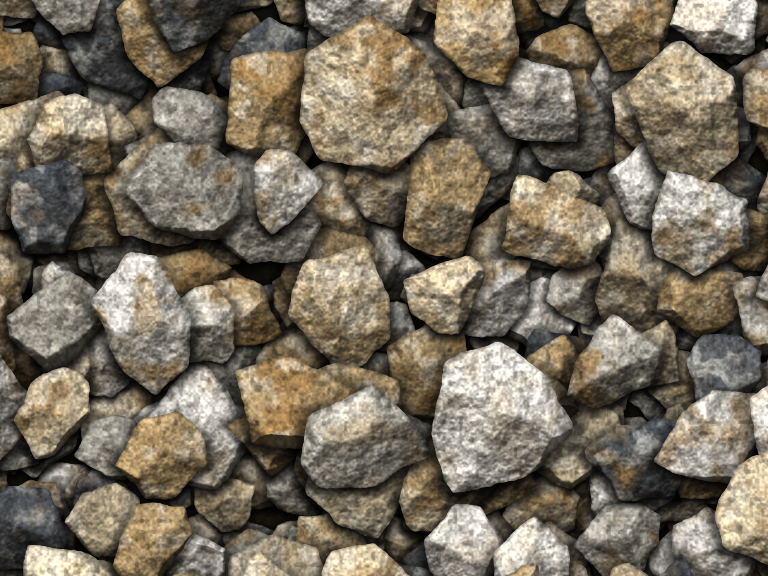
Reproduce this texture procedurally as a WebGL 2 fragment shader.

```glsl
#version 300 es
precision highp float;
// Heap of broken, faceted gravel in tan, ochre, grey and slate with dark gaps.

uniform vec2 u_resolution;
out vec4 fragColor;

const float TAU = 6.28319;
const int SIDES = 7;
const int CROWNS = 4;
const int LAYERS = 5;
const float FACET_SHARPNESS = 42.0;
const float CORNER_SHARPNESS = 40.0;

struct Stone {
    float edge;   // signed distance to the outline, in stone radii
    vec3 normal;
};

vec3 hash(vec2 p) {
    vec3 q = fract(p.xyx * vec3(0.1031, 0.1030, 0.0973));
    q += dot(q, q.yxz + 33.33);
    return fract((q.xxy + q.yzz) * q.zyx);
}

float noise(vec2 p) {
    vec2 i = floor(p), f = fract(p);
    f = f * f * (3.0 - 2.0 * f);
    float low = mix(hash(i).x, hash(i + vec2(1, 0)).x, f.x);
    float high = mix(hash(i + vec2(0, 1)).x, hash(i + 1.0).x, f.x);
    return mix(low, high, f.y);
}

float fbm(vec2 p) {
    float sum = 0.0, amplitude = 0.53;
    for (int i = 0; i < 4; i++) {
        sum += amplitude * noise(p);
        p = mat2(1.6, 1.2, -1.2, 1.6) * p + 7.3;
        amplitude *= 0.5;
    }
    return sum;
}

// Weight that lets the lowest plane win at each point.
float facetWeight(float height) {
    return exp(-FACET_SHARPNESS * max(height, -0.4));
}

// Convex rock: sloping side planes cut by a few tilted crown planes.
Stone shapeStone(vec2 q, vec2 id) {
    vec3 form = hash(id + 17.0);
    float lean = form.x * TAU;
    float aspect = mix(0.55, 1.0, form.y);
    float outline = 0.0;
    vec3 normal = vec3(0.0);
    for (int k = 0; k < SIDES; k++) {
        vec3 h = hash(id + float(k) * vec2(37, 61) + 101.0);
        float turn = TAU * (float(k) + 0.85 * h.x) / float(SIDES);
        vec2 dir = vec2(cos(turn + lean), sin(turn + lean));
        float reach = length(vec2(cos(turn), aspect * sin(turn))) * mix(0.8, 1.08, h.y);
        float inside = reach - dot(q, dir);
        float slope = mix(0.45, 3.0, h.z);
        outline += exp(-CORNER_SHARPNESS * max(inside, -1.5));
        normal += facetWeight(inside * slope + 0.02) * normalize(vec3(dir * slope, 1.0));
    }
    for (int k = 0; k < CROWNS; k++) {
        vec3 h = hash(id + float(k) * vec2(53, 29) + 211.0);
        vec2 tilt = (h.xy - 0.5) * 1.5;
        float height = 0.42 + 0.12 * h.z - dot(q, tilt);
        normal += facetWeight(height) * normalize(vec3(tilt, 1.0));
    }
    return Stone(log(outline) / CORNER_SHARPNESS, normalize(normal));
}

vec3 rockColor(vec2 p, vec2 id) {
    vec3 h = hash(id + 5.0);
    vec3 color = vec3(0.80, 0.73, 0.60);                               // tan
    color = mix(color, vec3(0.67, 0.57, 0.41), step(0.30, h.x));       // ochre
    color = mix(color, vec3(0.66, 0.64, 0.59), step(0.50, h.x));       // grey
    color = mix(color, vec3(0.88, 0.86, 0.82), step(0.70, h.x));       // pale
    color = mix(color, vec3(0.31, 0.32, 0.33), step(0.92, h.x));       // slate
    color *= mix(0.88, 1.1, h.y);
    float rust = smoothstep(0.45, 0.7, fbm(p * 22.0 + h.xy * 40.0));
    float crust = smoothstep(0.48, 0.66, fbm(p * 30.0 + h.yz * 60.0));
    color = mix(color, vec3(0.56, 0.42, 0.24), rust * h.z * 0.75);
    return mix(color, vec3(0.86, 0.84, 0.79), crust * 0.45);
}

vec3 lightStone(vec3 albedo, Stone stone, vec2 bump) {
    vec3 light = normalize(vec3(-0.25, 0.62, 0.8));
    vec3 normal = normalize(stone.normal + vec3(bump, 0.0));
    float shade = 0.29 + 0.86 * max(dot(normal, light), 0.0);
    shade *= mix(0.75, 1.0, smoothstep(0.0, -0.07, stone.edge));
    return albedo * shade + vec3(0.0, 0.008, 0.02) * normal.y;
}

// Paints one jittered grid of stones, with contact shadows, over the heap so far.
vec3 paintLayer(vec3 color, vec2 p, vec2 bump, float cell, float density, float exposure, float seed) {
    vec2 grid = p / cell + seed * vec2(0.37, 0.61);
    for (int j = 1; j >= -1; j--) {
        for (int i = -1; i <= 1; i++) {
            vec2 corner = floor(grid) + vec2(i, j);
            vec2 id = corner + seed * 43.0 + 300.0;
            vec3 h = hash(id);
            float radius = mix(0.44, 0.72, hash(id + 71.0).x);
            vec2 q = (grid - corner - 0.5 - (h.xy - 0.5) * 0.55) / radius;
            if (h.z > density || dot(q, q) > 3.2) continue;
            Stone stone = shapeStone(q, id);
            float below = 0.58 - 0.34 * q.y / max(length(q), 0.1);
            color *= 1.0 - below * smoothstep(0.27, -0.03, stone.edge);
            float blur = 0.6 / (u_resolution.y * cell * radius);
            float cover = smoothstep(blur, -blur, stone.edge);
            if (cover > 0.0) {
                vec3 lit = lightStone(rockColor(p, id), stone, bump);
                color = mix(color, lit * exposure, cover);
            }
        }
    }
    return color;
}

void main() {
    vec2 p = gl_FragCoord.xy / u_resolution.y;
    float relief = fbm(p * 28.0);
    vec2 offset = vec2(0.0025, 0.0);
    vec2 bump = 6.5 * (relief - vec2(fbm((p + offset.xy) * 28.0), fbm((p + offset.yx) * 28.0)));
    vec2 chipped = p + 0.012 * (vec2(fbm(p * 30.0), fbm(p * 30.0 + 50.0)) - 0.5);
    vec3 color = vec3(0.08, 0.07, 0.04);
    for (int i = 0; i < LAYERS; i++) {
        float level = float(i);
        float exposure = mix(0.7, 1.0, min(level / 3.0, 1.0));
        color = paintLayer(color, chipped, bump, 0.085 + 0.024 * level, 1.0 - 0.13 * level, exposure, level + 1.0);
    }
    // Mineral grain and small dark pits
    float grain = 0.4 * noise(p * 240.0) + 0.3 * noise(p * 130.0) + 0.3 * relief;
    float pits = smoothstep(0.62, 0.85, noise(p * 105.0 + 9.0));
    color *= (1.0 + 0.8 * (grain - 0.48)) * (1.0 - 0.22 * pits);
    fragColor = vec4(clamp(color, 0.0, 1.0), 1.0);
}
```
